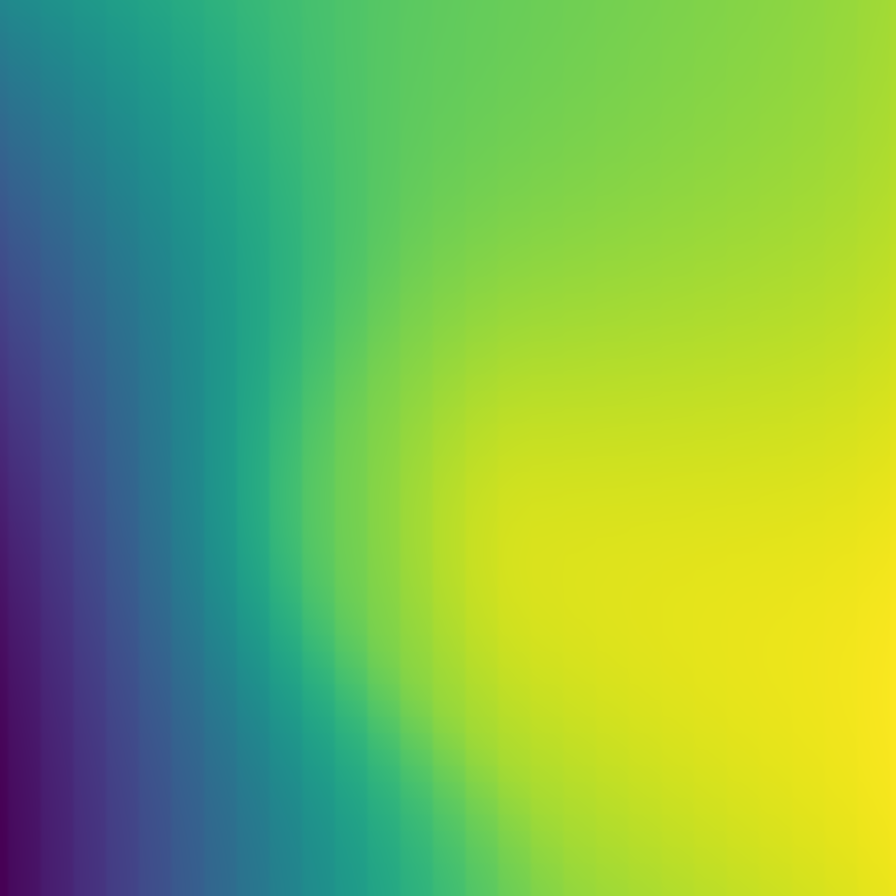
Reproduce this background procedurally as a WebGL 1 fragment shader.

```glsl
precision highp float;
// A smooth scalar field coloured from violet through teal and green to yellow.
// A ramp climbing from the left edge meets a broad plateau with a swell on it;
// faint terraces in both axes give the gradient a fine woven grid.

uniform vec2 u_resolution;

float bell(float x, float center, float spread) {
  float d = x - center;
  return exp(-d * d / spread);
}

// Polynomial smooth minimum; k is the width of the blend.
float smoothMin(float a, float b, float k) {
  float h = max(k - abs(a - b), 0.0) / k;
  return min(a, b) - 0.25 * k * h * h;
}

// Blends a coordinate with a soft staircase of the given step count.
float terrace(float x, float steps, float phase, float amount) {
  float p = x * steps + phase;
  float stair = floor(p) + smoothstep(0.43, 0.57, fract(p));
  return (mix(p, stair, amount) - phase) / steps;
}

// Rise from the left edge, steepest a little below mid height.
float leftRamp(vec2 p) {
  float v2 = p.y * p.y;
  float slope = 1.35 - 0.6 * v2 * v2;
  float curve = 1.8 * bell(p.y, 0.4, 0.0484);
  return 0.46 * v2 + p.x * (slope + curve * p.x);
}

// Gently tilted shelf whose swell widens and sinks towards the right.
float rightPlateau(vec2 p) {
  float shelf = 0.68 + 0.16 * p.x + 0.02 * pow(clamp(p.x, 0.0, 1.0), 20.0);
  float center = 0.58 - 0.36 * p.x;
  float spread = max(0.25 * p.x - 0.04, 0.03);
  float height = (0.2 - 0.06 * p.x) * smoothstep(0.28, 0.6, p.x);
  return shelf + height * bell(p.y, center, spread);
}

// Perceptual violet-teal-yellow palette as a degree six polynomial.
vec3 palette(float t) {
  vec3 c0 = vec3(0.2777, 0.0054, 0.3341);
  vec3 c1 = vec3(0.1051, 1.4046, 1.3846);
  vec3 c2 = vec3(-0.3309, 0.2148, 0.0951);
  vec3 c3 = vec3(-4.6342, -5.7991, -19.3324);
  vec3 c4 = vec3(6.2283, 14.1799, 56.6906);
  vec3 c5 = vec3(4.7764, -13.7451, -65.3530);
  vec3 c6 = vec3(-5.4355, 4.6459, 26.3124);
  return c0 + t * (c1 + t * (c2 + t * (c3 + t * (c4 + t * (c5 + t * c6)))));
}

void main() {
  vec2 uv = gl_FragCoord.xy / u_resolution;
  vec2 p = vec2(terrace(uv.x, 27.43, 0.25, 0.35),
                terrace(uv.y, 55.0, 0.5, 0.25));
  float level = smoothMin(leftRamp(p), rightPlateau(p), 0.08);
  vec3 color = palette(clamp(level, 0.0, 1.0));
  gl_FragColor = vec4(clamp(color, 0.0, 1.0), 1.0);
}
```
